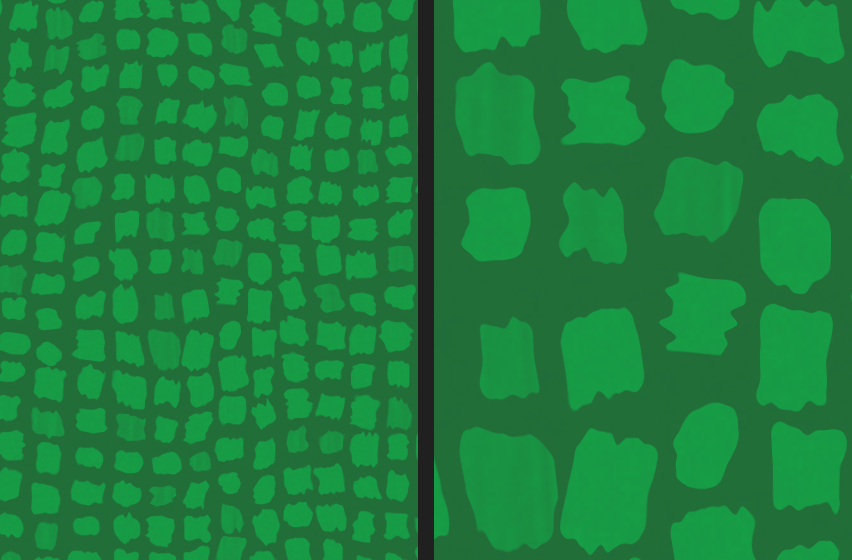
Left, the full canvas; right, a detail of the centre.
Reproduce this pattern procedurally as a WebGL 1 fragment shader.

```glsl
precision highp float;
// Hand-painted bright green brush dabs in loose columns on a deep green ground.

uniform vec2 u_resolution;

// Lengths are fractions of the canvas height.
const vec3 GROUND = vec3(0.130, 0.430, 0.222);
const vec3 PAINT = vec3(0.088, 0.620, 0.275);
const vec2 CELL = vec2(0.0625, 0.0655);       // column and row spacing
const vec2 HALF_MIN = vec2(0.0180, 0.0180);   // smallest dab half size
const vec2 HALF_MAX = vec2(0.0268, 0.0278);   // largest dab half size
const float JITTER = 0.0075;                  // scatter of dab centres
const float TURN = 0.40;                      // range of dab rotation
const float SKEW = 0.30;                      // range of dab slant
const float WARP = 0.050;                     // bending of the columns
const float WARP_FREQ = 3.6;
const float BRISTLE_FREQ = 165.0;             // bristle marks at dab ends
const float WOBBLE = 0.009;                   // unevenness of outlines
const float SIDEWAYS_SHARE = 0.2;             // dabs brushed sideways
const float THIN_SHARE = 0.14;                // dabs with thin, streaky paint
const float GRAIN_FREQ = 330.0;

float hash(vec2 p) {
    vec3 q = fract(vec3(p.xyx) * 0.1031);
    q += dot(q, q.yzx + 33.33);
    return fract((q.x + q.y) * q.z);
}

vec2 hash2(vec2 p) {
    return vec2(hash(p + 17.3), hash(p + 71.9));
}

float noise(vec2 p) {
    vec2 i = floor(p);
    vec2 f = fract(p);
    f = f * f * (3.0 - 2.0 * f);
    return mix(mix(hash(i), hash(i + vec2(1.0, 0.0)), f.x),
               mix(hash(i + vec2(0.0, 1.0)), hash(i + vec2(1.0, 1.0)), f.x), f.y);
}

float roundedBox(vec2 p, vec2 halfSize, float radius) {
    vec2 q = abs(p) - halfSize + radius;
    return length(max(q, 0.0)) + min(max(q.x, q.y), 0.0) - radius;
}

// Signed distance to one dab; p is relative to its centre.
float dabDistance(vec2 p, vec2 id) {
    vec2 halfSize = mix(HALF_MIN, HALF_MAX, hash2(id + 3.0));
    vec2 tilt = hash2(id + 29.0) - 0.5;
    float c = cos(tilt.x * TURN);
    float s = sin(tilt.x * TURN);
    p = vec2(c * p.x - s * p.y, s * p.x + c * p.y);
    p.x += p.y * tilt.y * SKEW;

    // Stroke direction decides which ends become ragged.
    if (hash(id + 41.0) < SIDEWAYS_SHARE) {
        p = p.yx;
        halfSize = halfSize.yx;
    }
    float seed = floor(hash(id + 53.0) * 400.0);
    float endSeed = seed + (p.y > 0.0 ? 500.0 : 0.0);
    float bristle = noise(vec2(p.x * BRISTLE_FREQ + 40.0, endSeed)) - 0.5;
    float raggedness = mix(0.003, 0.011, hash(id + 61.0));
    halfSize.y += bristle * raggedness;

    float radius = mix(0.004, 0.017, hash(id + 83.0));
    float wobble = noise(p * 62.0 + seed) - 0.5;
    return roundedBox(p, halfSize, radius) + wobble * WOBBLE;
}

// Paint opacity inside a dab, with occasional dry streaks.
float dabOpacity(vec2 p, vec2 id) {
    float streak = noise(vec2(p.x * 170.0, p.y * 22.0) + id * 9.0);
    float thin = step(hash(id + 97.0), THIN_SHARE);
    return 0.955 - 0.04 * streak - thin * (0.06 + 0.22 * streak);
}

void main() {
    vec2 uv = gl_FragCoord.xy / u_resolution.y;
    float pixel = 1.0 / u_resolution.y;

    // Bend the layout so columns drift and dab sizes vary by region.
    vec2 bend = vec2(noise(uv * WARP_FREQ + 5.0), noise(uv * WARP_FREQ + 23.0));
    vec2 pos = uv + WARP * (bend - 0.5);

    // Keep the strongest coverage from nearby dabs.
    float column = floor(pos.x / CELL.x);
    float cover = 0.0;
    for (int i = -1; i <= 1; i++) {
        float col = column + float(i);
        float shift = hash(vec2(col, 7.0));
        float row = floor(pos.y / CELL.y + shift);
        for (int j = -1; j <= 1; j++) {
            vec2 id = vec2(col, row + float(j));
            vec2 centre = (id + 0.5 - vec2(0.0, shift)) * CELL;
            centre += JITTER * (hash2(id) - 0.5);
            vec2 p = pos - centre;
            float mask = 1.0 - smoothstep(-pixel, pixel, dabDistance(p, id));
            cover = max(cover, mask * dabOpacity(p, id));
        }
    }

    // Fine paper grain, stronger in the paint than on the ground.
    float grain = noise(uv * GRAIN_FREQ) + 0.6 * noise(uv * vec2(90.0, 140.0)) - 0.8;
    cover += grain * (0.01 + 0.10 * cover);
    gl_FragColor = vec4(mix(GROUND, PAINT, cover), 1.0);
}
```
